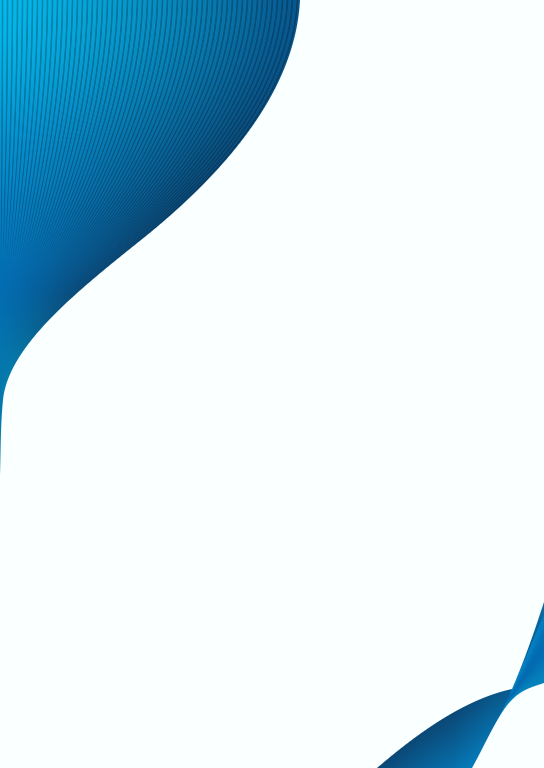
A WebGL 2 fragment shader for this background:

```glsl
#version 300 es
precision highp float;

uniform vec2 u_resolution;
out vec4 fragColor;

#define PAPER vec3(0.98, 1.0, 1.0)
#define CYAN vec3(0.02, 0.72, 0.92)
#define AZURE vec3(0.02, 0.52, 0.78)
#define BLUE vec3(0.01, 0.42, 0.69)
#define NAVY vec3(0.04, 0.28, 0.46)
#define TEAL vec3(0.02, 0.49, 0.67)
#define LINE_COUNT 60.0
#define LINE_WIDTH 0.17
#define LINE_INK 0.24
#define CROSSING vec3(0.6667, 0.1029, 2.3)

// Cubic through two knots (position, value, slope), straight beyond them
float curve(float x, vec3 a, vec3 b) {
    float span = b.x - a.x;
    float t = clamp((x - a.x) / span, 0.0, 1.0);
    float r = 1.0 - t;
    float inside = r * r * ((1.0 + 2.0 * t) * a.y + t * span * a.z)
                 + t * t * ((1.0 + 2.0 * r) * b.y - r * span * b.z);
    return inside + a.z * min(x - a.x, 0.0) + b.z * max(x - b.x, 0.0);
}

// Antialiased coverage of the region where field > 0
float cover(float field) {
    float slope = length(vec2(dFdx(field), dFdy(field)));
    return clamp(0.5 + field / max(slope, 1e-6), 0.0, 1.0);
}

// Right boundary of the large upper wave, as a function of height
float waveEdge(float y) {
    vec3 shoulder = vec3(0.6875, 0.1836, 1.25);
    vec3 neck = vec3(0.4792, 0.0039, 0.10);
    if (y > shoulder.x) return curve(y, shoulder, vec3(1.0, 0.3906, 0.05));
    if (y > neck.x) return curve(y, neck, shoulder);
    return curve(y, vec3(0.3815, 0.0, 0.03), neck);
}

vec3 waveColor(vec2 p, float edge, float pixel) {
    float width = max(edge, 0.001);
    float s = clamp(p.x / width, 0.0, 1.0);

    // Light falls from the top left, shadow follows the outer edge
    vec3 lit = mix(BLUE, AZURE, smoothstep(0.60, 0.78, p.y));
    lit = mix(lit, CYAN, smoothstep(0.72, 1.0, p.y));
    vec3 shade = mix(NAVY, mix(NAVY, BLUE, 0.4), smoothstep(0.75, 1.0, p.y));
    float tail = 1.0 - smoothstep(0.50, 0.64, p.y);
    lit = mix(lit, TEAL, 0.7 * tail);
    shade = mix(shade, TEAL, tail);
    vec3 color = mix(lit, shade, pow(s, 1.3));

    // Fine strands that converge with the wave
    float phase = s * LINE_COUNT;
    float blur = LINE_COUNT * pixel / width;
    float d = abs(fract(phase) - 0.5);
    float strand = 1.0 - smoothstep(LINE_WIDTH - 0.5 * blur, LINE_WIDTH + 0.5 * blur, d);
    strand *= smoothstep(0.10, 0.26, edge) * (1.0 - smoothstep(0.35, 0.9, blur));
    return color * (1.0 - LINE_INK * strand);
}

// Lower boundary of the corner ribbon
float ribbonBottom(float x) {
    vec3 bend = vec3(0.6576, 0.0781, 1.4);
    return x < bend.x ? curve(x, vec3(0.6146, 0.0, 1.8), bend)
                      : curve(x, bend, vec3(0.7083, 0.1107, 0.35));
}

// Upper boundary: a low leaf, then a steep rising blade
float ribbonTop(float x) {
    return x < CROSSING.x
        ? curve(x, vec3(0.4909, 0.0, 0.86), vec3(CROSSING.xy, 0.22))
        : curve(x, CROSSING, vec3(0.7083, 0.2161, 3.1));
}

vec3 ribbonColor(vec2 p, float top, float bottom) {
    // Leaf brightens away from its upper edge
    float depth = max(top - p.y, 0.0);
    float glow = clamp(9.0 * depth + 4.0 * max(p.x - 0.59, 0.0), 0.0, 1.0);
    vec3 leaf = mix(NAVY, AZURE, glow);

    // Blade runs from teal through blue to azure
    float t = clamp((p.y - bottom) / max(top - bottom, 0.001), 0.0, 1.0);
    vec3 blade = mix(mix(TEAL, AZURE, 0.6), BLUE, smoothstep(0.0, 0.45, t));
    blade = mix(blade, AZURE, smoothstep(0.45, 1.0, t));

    float fold = curve(p.x, vec3(0.6146, 0.0, 1.8), CROSSING);
    return mix(leaf, blade, cover(fold - p.y));
}

void main() {
    vec2 p = gl_FragCoord.xy / u_resolution.y;
    float pixel = 1.0 / u_resolution.y;
    vec3 color = PAPER;

    float edge = max(waveEdge(p.y), 0.0);
    color = mix(color, waveColor(p, edge, pixel), cover(edge - p.x));

    float top = ribbonTop(p.x);
    float bottom = ribbonBottom(p.x);
    float ribbon = cover(top - p.y) * cover(p.y - bottom);
    color = mix(color, ribbonColor(p, top, bottom), ribbon);

    fragColor = vec4(color, 1.0);
}
```
